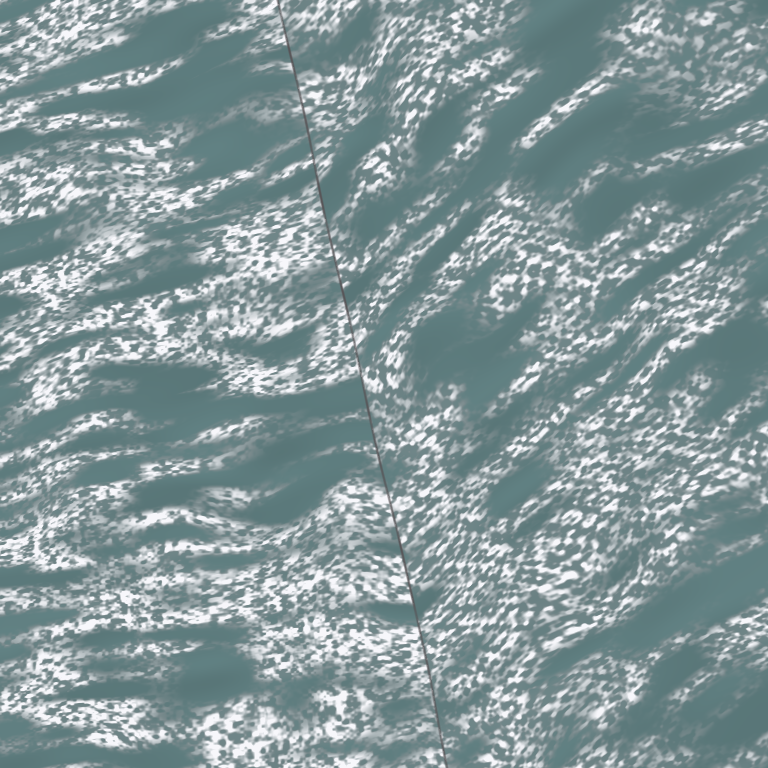
Give the GLSL for this texture, as a Shadertoy shader.

```glsl
#define WATER vec3(0.365, 0.485, 0.492)
#define HAZE vec3(0.475, 0.540, 0.550)
#define GLINT vec3(0.970, 0.970, 0.985)
#define WIRE vec3(0.340, 0.325, 0.335)
#define WIRE_HALF_WIDTH 0.0015
#define RIGHT_ANGLE 0.76
#define RIPPLE_SCALE vec2(12.0, 54.0)
#define CREST_SCALE vec2(7.0, 31.0)
#define GRAIN_SCALE vec2(110.0, 185.0)
#define GLINT_START 0.455
#define GLINT_FULL 0.755

float hash(vec2 p) {
    return fract(sin(dot(p, vec2(127.1, 311.7))) * 43758.5453);
}

float noise(vec2 p) {
    vec2 cell = floor(p);
    vec2 f = fract(p);
    f = f * f * (3.0 - 2.0 * f);
    float low = mix(hash(cell), hash(cell + vec2(1.0, 0.0)), f.x);
    float high = mix(hash(cell + vec2(0.0, 1.0)), hash(cell + 1.0), f.x);
    return mix(low, high, f.y);
}

// Signed horizontal distance from the slanted, slightly wavy wire
float wireOffset(vec2 uv) {
    float wave = 0.006 * (noise(vec2(uv.y * 7.0, 3.0)) - 0.5);
    return uv.x - (0.585 - 0.223 * uv.y + wave);
}

// Ripple frame: x runs along the crests, y across them
vec2 rippleFrame(vec2 uv, float offset) {
    vec2 warp = vec2(noise(uv * 9.0), noise(uv * 9.0 + 41.0)) - 0.5;
    vec2 p = uv + 0.03 * warp;
    if (offset < 0.0) {
        return vec2(p.x, p.y - p.x * (0.06 + 0.28 * p.y)) * 1.12;
    }
    float c = cos(RIGHT_ANGLE);
    float s = sin(RIGHT_ANGLE);
    vec2 q = vec2(c * p.x + s * p.y, c * p.y - s * p.x);
    q.y += 0.22 * offset * offset;
    return q * 0.92 + 17.0;
}

void mainImage(out vec4 fragColor, in vec2 fragCoord) {
    vec2 uv = fragCoord / iResolution.y;
    float pixel = 1.0 / iResolution.y;
    float offset = wireOffset(uv);
    vec2 q = rippleFrame(uv, offset);

    // Broad patches, elongated ripples and thin crest lines
    float patches = 0.6 * noise(uv * 9.0 + 5.0) + 0.5 * noise(q * vec2(13.0, 24.0) + 8.0);
    float ripple = noise(q * RIPPLE_SCALE);
    float crest = 1.0 - abs(2.0 * noise(q * CREST_SCALE + 23.0) - 1.0);
    float swell = 0.45 * ripple + 0.25 * crest + 0.40 * patches;
    swell += 0.03 * exp(-abs(offset) * 9.0) - 0.03;
    float lit = smoothstep(GLINT_START, GLINT_FULL, swell);

    // Fine sparkle within the lit ripples
    float grain = 0.6 * noise(q * GRAIN_SCALE) + 0.4 * noise(q * GRAIN_SCALE * 1.8 + 61.0);
    float sparkle = smoothstep(0.27, 0.74, grain);
    float light = lit * (0.12 + 0.98 * sparkle);

    // Water tones, from shaded troughs to white glints
    float shade = 0.95 + 0.10 * noise(q * vec2(10.0, 34.0) + 77.0);
    vec3 color = mix(WATER * shade, HAZE, clamp(light / 0.2, 0.0, 1.0));
    color = mix(color, GLINT, clamp((light - 0.2) / 0.8, 0.0, 1.0));

    // Thin dark wire, partly lost in the glare
    float wire = 1.0 - smoothstep(WIRE_HALF_WIDTH - pixel, WIRE_HALF_WIDTH + pixel, abs(offset));
    wire *= 0.55 + 0.4 * noise(vec2(uv.y * 45.0, 9.0));
    color = mix(color, WIRE, wire);

    fragColor = vec4(color, 1.0);
}
```
